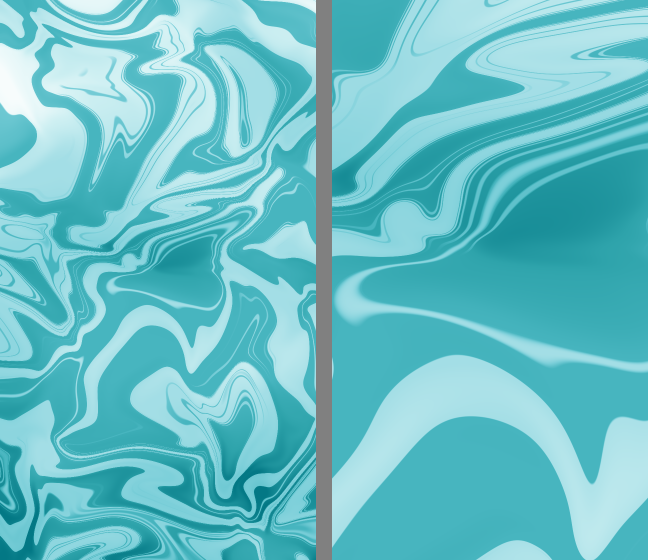
Left, the full canvas; right, a detail of the centre.
Write a Shadertoy shader that draws this background.

```glsl
// Liquid marble in teal: a plane folded by repeated gradient-noise warps,
// cut into many uneven light and dark bands with fine contour lines,
// then shaded from a deep bottom to a pale top and supersampled.

vec2 gradientAt(vec2 cell) {
    float h = fract(sin(dot(cell, vec2(127.1, 311.7))) * 43758.5);
    return vec2(cos(6.2832 * h), sin(6.2832 * h));
}

// Gradient noise, roughly -0.6 to 0.6
float noise(vec2 p) {
    vec2 i = floor(p), f = p - i;
    vec2 u = f * f * f * (f * (f * 6.0 - 15.0) + 10.0);
    float a = dot(gradientAt(i), f);
    float b = dot(gradientAt(i + vec2(1, 0)), f - vec2(1, 0));
    float c = dot(gradientAt(i + vec2(0, 1)), f - vec2(0, 1));
    float d = dot(gradientAt(i + vec2(1, 1)), f - vec2(1, 1));
    return mix(mix(a, b, u.x), mix(c, d, u.x), u.y);
}

// Each octave bends the result of the one before
vec2 foldPlane(vec2 p) {
    float freq = 0.9;
    for (int i = 0; i < 4; i++) {
        vec2 shift = vec2(7.3, 3.9) * float(i);
        vec2 bend = vec2(noise(p * freq + shift), noise(p * freq + shift + 31.7));
        p += 0.58 / freq * bend;
        freq *= 1.5;
    }
    return p;
}

float ramp(float lo, float hi, float x) {
    return clamp((x - lo) / (hi - lo), 0.0, 1.0);
}

vec3 tealPalette(float t) {
    vec3 col = mix(vec3(0.01, 0.47, 0.52), vec3(0.18, 0.64, 0.67), ramp(0.04, 0.17, t));
    col = mix(col, vec3(0.28, 0.71, 0.75), ramp(0.17, 0.32, t));
    col = mix(col, vec3(0.48, 0.81, 0.85), ramp(0.38, 0.60, t));
    col = mix(col, vec3(0.64, 0.87, 0.90), ramp(0.60, 0.78, t));
    col = mix(col, vec3(0.81, 0.94, 0.95), ramp(0.80, 0.94, t));
    return mix(col, vec3(0.97, 0.99, 0.99), ramp(0.94, 1.04, t));
}

vec3 marble(vec2 uv, vec2 p) {
    vec2 q = foldPlane(p);

    // Two incommensurate waves give bands of uneven width
    float height = 1.7 * noise(q * 0.85 + 4.0) + 0.42 * q.y - 0.12 * q.x;
    float wave = sin(11.0 * height) + 0.8 * sin(26.0 * height + 1.0);

    // A few edges melt into soft blends
    float soft = 0.05 + 0.4 * smoothstep(0.25, 0.5, noise(p * 1.4 + 17.0));
    float band = smoothstep(-soft, soft, wave + 0.02);

    // Thin lines follow the band borders on both sides
    float line = 1.0 - smoothstep(0.05, 0.11, abs(abs(wave + 0.02) - 0.36));
    line *= smoothstep(-0.1, 0.15, noise(q * 0.9 + 51.0));
    band = mix(band, 1.0 - band, 0.75 * line);

    // Slow shading: pale at the top, deep at the bottom
    float shade = 0.32 * (uv.y - 0.47) + 0.30 * noise(mix(p, q, 0.6) * 0.8 + 9.0);
    shade += 0.10 * noise(q * 1.7 + 23.0) + 0.02 * wave;
    return tealPalette(mix(0.27, 0.75, band) + shade);
}

void mainImage(out vec4 fragColor, in vec2 fragCoord) {
    // Average a 3 by 3 grid inside the pixel for smooth edges
    vec3 sum = vec3(0.0);
    for (int i = 0; i < 9; i++) {
        vec2 pos = fragCoord + (vec2(i % 3, i / 3) - 1.0) / 3.0;
        vec2 p = pos / iResolution.y * vec2(4.6, 5.4) + vec2(2.3, 5.1);
        sum += marble(pos / iResolution.xy, p);
    }
    fragColor = vec4(sum / 9.0, 1.0);
}
```
